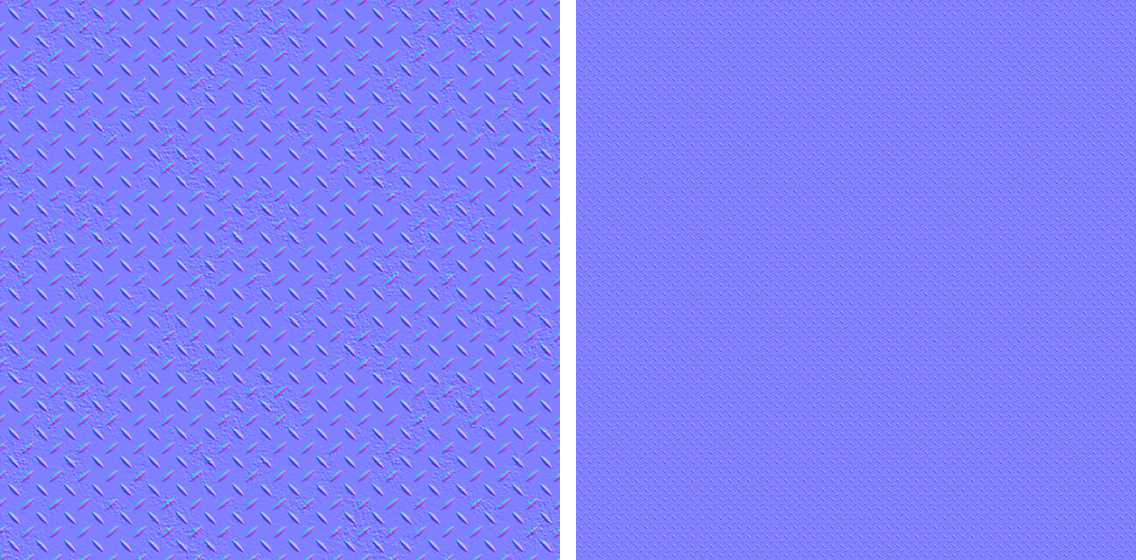
Left, the tile; right, the same tile 3 across and 3 down.
Reproduce this texture map procedurally as a WebGL 2 fragment shader.

```glsl
#version 300 es
precision highp float;

uniform vec2 u_resolution;
out vec4 fragColor;

const float TAU = 6.2831853;
const float STUD_CELLS = 20.0;    // cells across and down, two studs in each
const float WEAR_REPEATS = 3.0;   // the wear pattern wraps this many times
const float GRAIN_CELLS = 72.0;   // grain cells per wear repeat

vec3 hash3(vec2 cell) {
    vec3 p = fract(cell.xyx * vec3(0.1031, 0.1030, 0.0973));
    p += dot(p, p.yxz + 33.33);
    return fract((p.xxy + p.yzz) * p.zyx);
}

vec2 rotate(vec2 p, float degrees_) {
    float a = radians(degrees_);
    return vec2(cos(a) * p.x + sin(a) * p.y, cos(a) * p.y - sin(a) * p.x);
}

// Depth inside a pointed lens lying along x; negative outside
float lensDepth(vec2 p, float halfLength, float halfWidth) {
    float offset = (halfLength * halfLength - halfWidth * halfWidth) / (2.0 * halfWidth);
    return offset + halfWidth - length(vec2(p.x, abs(p.y) + offset));
}

// Raised stud with a rounded ridge, centred in each unit cell
float studHeight(vec2 p, float angle, float halfLength, float halfWidth, float rise) {
    vec2 local = rotate(fract(p) - 0.5, angle);
    float depth = lensDepth(local, halfLength, halfWidth);
    return rise * smoothstep(-0.1, 1.0, depth / halfWidth);
}

// Wrapping cellular noise: scattered bumps and pits of varied strength
float cellBumps(vec2 p, float period) {
    vec2 base = floor(p);
    float sum = 0.0;
    for (int j = -1; j <= 1; j++) {
        for (int i = -1; i <= 1; i++) {
            vec2 cell = base + vec2(i, j);
            vec3 rnd = hash3(mod(cell, period));
            float dist = length(cell + 0.2 + 0.6 * rnd.xy - p);
            float strength = 2.0 * rnd.z - 1.0;
            sum += strength * abs(strength) * smoothstep(0.8, 0.0, dist);
        }
    }
    return sum;
}

// Layered, bent sines: 0 on smooth ground, 1 on rough patches
float wearMask(vec2 p) {
    vec2 a = TAU * p;
    float waves = sin(a.x + 1.7 * sin(a.y) + 0.6)
                + sin(2.0 * a.y - a.x + 1.3 * sin(2.0 * a.x))
                + 0.7 * sin(3.0 * a.x + 2.0 * a.y + 1.1 * sin(3.0 * a.y));
    return smoothstep(-0.9, 2.0, waves);
}

// Surface height in canvas units
float surfaceHeight(vec2 uv) {
    vec2 p = uv * STUD_CELLS;
    float falling = studHeight(p, -46.0, 0.335, 0.092, 0.074);
    float rising = studHeight(p + 0.5, 42.0, 0.335, 0.092, 0.074);
    float studs = (falling + rising) / STUD_CELLS;

    vec2 w = uv * WEAR_REPEATS;
    float grain = cellBumps(w * GRAIN_CELLS, GRAIN_CELLS) / (GRAIN_CELLS * WEAR_REPEATS);
    float roughness = mix(0.035, 0.24, wearMask(w));
    float onStud = smoothstep(0.0, 0.002, studs);
    return studs + grain * roughness * (1.0 + 0.5 * onStud);
}

// Slope across one sample footprint, which also smooths the edges
vec2 surfaceSlope(vec2 uv, vec2 footprint) {
    vec2 dx = vec2(0.5 * footprint.x, 0.0);
    vec2 dy = vec2(0.0, 0.5 * footprint.y);
    return vec2(surfaceHeight(uv + dx) - surfaceHeight(uv - dx),
                surfaceHeight(uv + dy) - surfaceHeight(uv - dy)) / footprint;
}

vec3 encodeNormal(vec2 slope) {
    return 0.5 + 0.5 * normalize(vec3(-slope, 1.0));
}

void main() {
    vec2 uv = gl_FragCoord.xy / u_resolution;
    fragColor = vec4(encodeNormal(surfaceSlope(uv, 1.0 / u_resolution)), 1.0);
}
```
